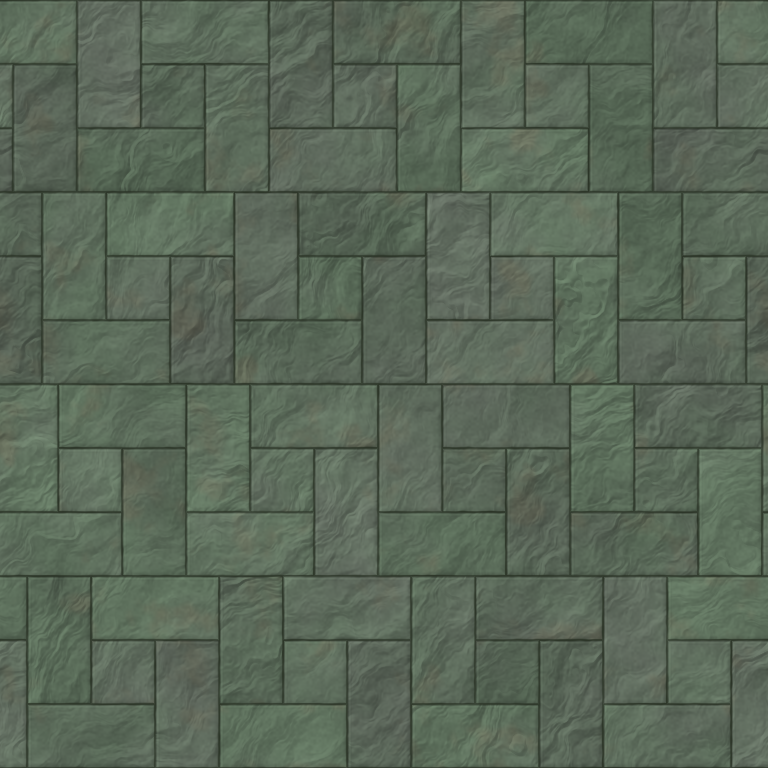
Give the GLSL for this texture, as a three.js fragment shader.

```glsl
// Green split-slate paving: pinwheel blocks of five slabs in four shifted courses.
varying vec2 vUv;

const float BLOCKS = 4.0;                                 // pinwheels across and down
const vec4 COURSE_SHIFT = vec4(0.141, 0.969, 0.219, 0.4); // block offset, bottom course first
const vec3 GREEN = vec3(0.358, 0.430, 0.354);
const vec3 GREY = vec3(0.366, 0.402, 0.360);
const vec3 RUST = vec3(0.410, 0.400, 0.330);
const vec3 JOINT = vec3(0.165, 0.200, 0.148);
const float JOINT_HALF = 0.015;                           // lengths in slab units, 1/12 canvas
const float JOINT_SOFT = 0.014;
const vec2 LIGHT = vec2(-0.6, 0.8);
const float RELIEF = 0.075;
const float LEDGE_HEIGHT = 0.26;
const float SLOPE_STEP = 0.028;
const float TONE_SPREAD = 0.13;                           // brightness range between slabs
const float GRAIN = 0.07;

float hash(vec2 p) {
  vec3 q = fract(vec3(p.xyx) * 0.1031);
  q += dot(q, q.yzx + 33.33);
  return fract((q.x + q.y) * q.z);
}

float noise(vec2 p) {
  vec2 i = floor(p), f = fract(p);
  f = f * f * (3.0 - 2.0 * f);
  return mix(mix(hash(i), hash(i + vec2(1.0, 0.0)), f.x),
             mix(hash(i + vec2(0.0, 1.0)), hash(i + vec2(1.0, 1.0)), f.x), f.y);
}

float fbm(vec2 p) {
  float sum = 0.0, amp = 0.5;
  for (int i = 0; i < 4; i++) {
    sum += amp * noise(p);
    p = mat2(1.6, 1.2, -1.2, 1.6) * p + 7.3;
    amp *= 0.5;
  }
  return sum;
}

// Height of a cleft face: warped flakes along the grain, plus a few sharp ledges.
float cleftHeight(vec2 p, float angle, float seed) {
  float c = cos(angle), s = sin(angle);
  vec2 g = vec2(c * p.x + s * p.y, c * p.y - s * p.x);
  float bend = fbm(g * 1.2 + seed);
  float flakes = fbm(g * vec2(1.5, 3.0) + vec2(0.0, 3.0 * bend));
  float ridges = abs(2.0 * noise(g * vec2(1.1, 2.2) + 2.5 * bend + 31.0) - 1.0);
  float f = fract(0.75 * g.y + 1.5 * bend + seed);
  if (fract(seed * 3.7) < 0.5) f = 1.0 - f;
  float ledge = min(f / 0.93, (1.0 - f) / 0.07);
  float broken = smoothstep(0.4, 0.75, noise(p * 1.1 + seed + 17.0));
  return flakes - 0.16 * ridges + LEDGE_HEIGHT * broken * ledge;
}

// Lower-left corner (xy) and size (zw) of the slab under q, in a 3 by 3 pinwheel.
vec4 pinwheelSlab(vec2 q) {
  if (q.x < 1.0 && q.y >= 1.0) return vec4(0.0, 1.0, 1.0, 2.0);
  if (q.y >= 2.0) return vec4(1.0, 2.0, 2.0, 1.0);
  if (q.x >= 2.0) return vec4(2.0, 0.0, 1.0, 2.0);
  if (q.y < 1.0) return vec4(0.0, 0.0, 2.0, 1.0);
  return vec4(1.0, 1.0, 1.0, 1.0);
}

void main() {
  // Slab layout
  vec2 grid = vUv * BLOCKS;
  float course = floor(grid.y);
  grid.x -= dot(COURSE_SHIFT, vec4(equal(vec4(course), vec4(0.0, 1.0, 2.0, 3.0))));
  vec2 q = fract(grid) * 3.0;
  vec4 slab = pinwheelSlab(q);
  vec2 local = q - slab.xy;
  vec2 id = vec2(mod(floor(grid.x), BLOCKS), course) * 3.0 + slab.xy;
  float rndTone = hash(id + 3.1);
  float rndTint = hash(id + 41.7);
  float rndAngle = hash(id + 87.3);
  float seed = 40.0 * hash(id + 11.9);
  vec2 p = local + seed * vec2(1.0, 1.7);

  // Directional light on the cleft surface
  float angle = mix(0.3, 1.2, rndAngle);
  float rise = cleftHeight(p + LIGHT * SLOPE_STEP, angle, seed) - cleftHeight(p, angle, seed);
  float slope = -rise / SLOPE_STEP;
  float relief = RELIEF * mix(0.65, 1.15, hash(id + 63.2));
  float shade = 1.0 + relief * slope / (1.0 + 0.25 * abs(slope));

  // Slab tone, mottling and fine grain
  shade += TONE_SPREAD * (rndTone - 0.5);
  shade += 0.22 * (fbm(p * 1.4 + 5.0) - 0.47);
  shade += GRAIN * (noise(p * 24.0) - 0.5);
  float greyness = clamp(0.8 * rndTint + 1.2 * (fbm(p * 1.1 + 50.0) - 0.47), 0.0, 1.0);
  vec3 color = mix(GREEN, GREY, greyness);
  color = mix(color, RUST, 0.45 * smoothstep(0.58, 0.8, fbm(p * 1.6 + 90.0)));

  // Worn edges: soft dark rim, with a pale lip on the lit top and left
  vec2 farSide = slab.zw - local;
  float edge = min(min(local.x, local.y), min(farSide.x, farSide.y));
  edge += 0.010 * (noise(p * 9.0) - 0.5);
  float litEdge = min(local.x, farSide.y);
  shade -= 0.09 * (1.0 - smoothstep(0.02, 0.09, edge));
  shade += 0.13 * smoothstep(0.02, 0.04, litEdge) * (1.0 - smoothstep(0.04, 0.07, litEdge));
  color *= shade;

  // Joints of uneven darkness
  float joint = 1.0 - smoothstep(JOINT_HALF - JOINT_SOFT, JOINT_HALF + JOINT_SOFT, edge);
  color = mix(color, JOINT, joint * mix(0.65, 1.0, noise(p * 1.3 + 23.0)));
  gl_FragColor = vec4(color, 1.0);
}
```
